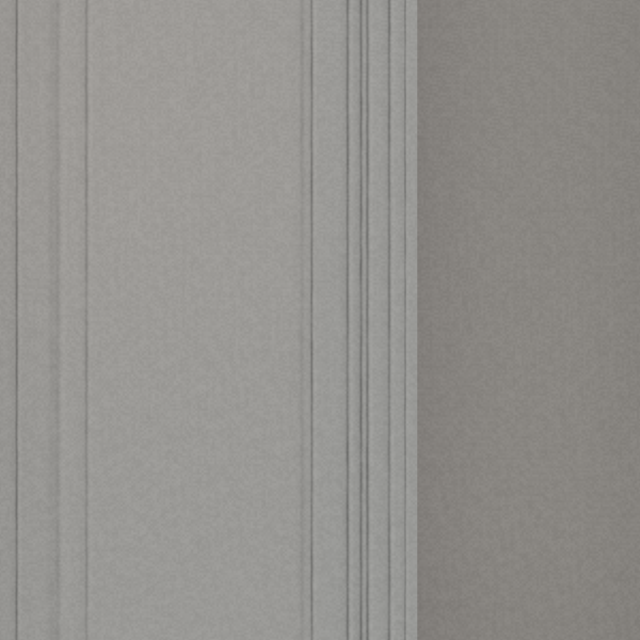
Reproduce this texture procedurally as a Shadertoy shader.

```glsl
float hash(vec2 p) {
    return fract(sin(dot(p, vec2(127.1, 311.7))) * 43758.5453);
}

float valueNoise(vec2 p) {
    vec2 cell = floor(p), f = fract(p);
    f = f * f * (3.0 - 2.0 * f);
    return mix(mix(hash(cell), hash(cell + vec2(1, 0)), f.x),
               mix(hash(cell + vec2(0, 1)), hash(cell + vec2(1, 1)), f.x), f.y);
}

// Each groove: centre, half width, depth of shade
const vec3 grooves[11] = vec3[11](
    vec3(0.026, 0.0020, 0.190), vec3(0.081, 0.0055, 0.035),
    vec3(0.090, 0.0042, 0.070), vec3(0.135, 0.0026, 0.110),
    vec3(0.472, 0.0036, 0.065), vec3(0.487, 0.0021, 0.180),
    vec3(0.543, 0.0023, 0.200), vec3(0.564, 0.0023, 0.190),
    vec3(0.574, 0.0024, 0.200), vec3(0.608, 0.0023, 0.180),
    vec3(0.633, 0.0016, 0.150));

float grooveShade(vec2 uv) {
    float shade = 0.0;
    for (int i = 0; i < 11; i++) {
        vec3 groove = grooves[i];
        float seed = float(i) * 17.0;
        float wobble = 0.0006 * (valueNoise(vec2(seed, uv.y * 45.0)) - 0.5);
        float d = (uv.x - groove.x - wobble) / groove.y;
        float wear = 0.75 + 0.5 * valueNoise(vec2(seed + 5.0, uv.y * 24.0));
        shade -= groove.z * wear * exp(-d * d);
        // Soft shadow on the left, lit lip on the right
        shade -= 0.14 * groove.z * exp(-0.12 * (d + 2.0) * (d + 2.0));
        shade += 0.16 * groove.z * exp(-0.6 * (d - 2.6) * (d - 2.6));
    }
    return shade;
}

void mainImage(out vec4 fragColor, in vec2 fragCoord) {
    vec2 uv = fragCoord / iResolution.xy;
    float edge = 0.652;

    // Lit panel, slightly warmer towards the upper left
    vec2 fromGlow = uv - vec2(0.15, 0.85);
    float warmth = exp(-4.0 * dot(fromGlow, fromGlow));
    vec3 panel = mix(vec3(0.602, 0.600, 0.588), vec3(0.620, 0.609, 0.594), warmth);
    panel *= 1.0 - 0.03 * smoothstep(0.10, 0.0, uv.x);
    panel += vec3(-0.004, 0.000, 0.002) * smoothstep(0.46, 0.52, uv.x);
    panel *= 1.0 + grooveShade(uv);

    // Shaded wall, darkest beside the edge
    vec3 wall = mix(vec3(0.520, 0.506, 0.491), vec3(0.538, 0.526, 0.508),
                    smoothstep(edge, 0.80, uv.x));
    wall *= 1.0 - 0.025 * smoothstep(0.88, 1.0, uv.x);
    wall *= 1.0 - 0.030 * exp(-max(uv.x - edge, 0.0) * 60.0);
    wall *= 1.0 - 0.02 * smoothstep(0.2, 0.0, uv.y);

    float soft = max(0.0012, 0.7 / iResolution.x);
    vec3 color = mix(panel, wall, smoothstep(edge - soft, edge + soft, uv.x));

    // Fine paint grain, weaker at the broader scales
    float grain = 0.0, gain = 0.034, scale = 300.0;
    for (int i = 0; i < 3; i++) {
        grain += gain * (valueNoise(uv * scale + float(i) * 31.0) - 0.5);
        gain *= 0.45;
        scale *= 0.5;
    }
    color += grain;

    fragColor = vec4(color, 1.0);
}
```
